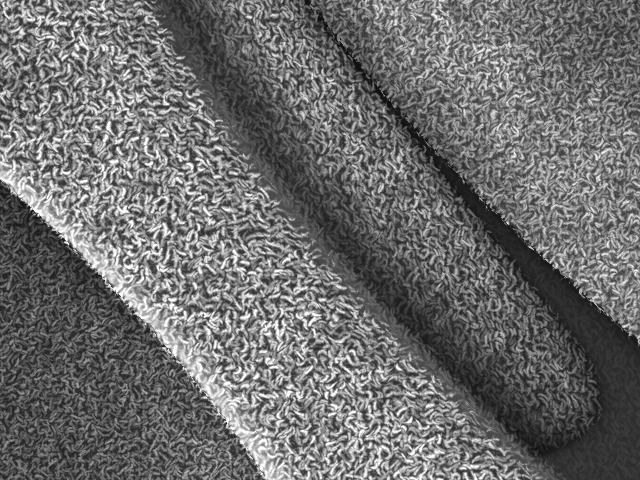
Write a WebGL 2 fragment shader that draws this texture.

```glsl
#version 300 es
precision highp float;
// Draws folded grey plush towels: diagonal folds of curly pile, a bright rim and dark valleys.
uniform vec2 u_resolution;
out vec4 fragColor;

// Tones
const float FRONT_TONE = 0.63;
const float RIM_TONE = 0.92;
const float BAND_TONE = 0.35;
const float VALLEY_TONE = 0.21;
const float RIDGE_TONE = 0.50;
const float RIGHT_TONE = 0.57;
const float FLOOR_TONE = 0.21;
// Pile
const float COARSE_PILE = 54.0;  // tufts per canvas height
const float FINE_PILE = 68.0;
const float TUFT_RADIUS = 0.37;  // in cells
const float TUFT_REACH = 0.33;
const float GAP_LIGHT = 0.36;    // light left between tufts
const float TUFT_LIGHT = 1.58;
const float FRINGE = 0.016;      // raggedness of the towel edges
const float SOFT = 0.005;
const float SLANT = 0.74;        // horizontal offset to distance from a diagonal edge

vec3 hash3(vec2 p) {
    vec3 q = fract(p.xyx * vec3(0.1031, 0.1030, 0.0973));
    q += dot(q, q.yxz + 33.33);
    return fract((q.xxy + q.yzz) * q.zyx);
}

float smoothMax(float a, float b, float k) {
    float h = max(k - abs(a - b), 0.0) / k;
    return max(a, b) + h * h * k * 0.25;
}

// Cellular layer of bent strands; returns the height of the topmost strand.
float strands(vec2 p, float angle, float spread) {
    vec2 cell = floor(p);
    float top = 0.0;
    for (int j = -1; j <= 1; j++)
    for (int i = -1; i <= 1; i++) {
        vec2 id = cell + vec2(i, j);
        vec3 rnd = hash3(id + 71.0);
        vec3 look = hash3(id + 213.0);
        vec2 q = p - id - 0.2 - 0.6 * rnd.xy;
        float turn = angle + (rnd.z - 0.5) * spread;
        vec2 dir = vec2(cos(turn), sin(turn));
        vec2 local = vec2(dot(q, dir), dot(q, vec2(-dir.y, dir.x)));
        local.y += (look.x - 0.5) * 2.2 * (local.x * local.x - 0.06);
        local.x -= clamp(local.x, -TUFT_REACH, TUFT_REACH);
        float body = 1.0 - smoothstep(0.0, TUFT_RADIUS, length(local));
        top = max(top, body * (0.4 + 0.6 * look.y));
    }
    return top;
}

// Two curled layers plus finer fuzz.
float pile(vec2 p, float angle, float spread) {
    vec2 curl = p + 0.22 * sin(p.yx * 1.9 + 1.3 * sin(p * 0.7));
    float tufts = max(strands(curl, angle, spread),
                      0.85 * strands(curl * 1.13 + 37.4, angle + 0.3, spread));
    return mix(tufts, strands(p * 2.1 + 11.0, angle, spread), 0.2);
}

// Uneven clumps of pile from layered sines, around 1.
float clumps(vec2 p) {
    vec2 w = p + 0.03 * sin(p.yx * 31.0 + 2.0);
    float broad = sin(w.x * 23.0 + 3.0 * sin(w.y * 13.0)) * sin(w.y * 19.0 + w.x * 9.0);
    float small = sin(w.x * 83.0 + 2.0 * sin(w.y * 47.0)) * sin(w.y * 91.0 - w.x * 29.0);
    return 1.0 + 0.07 * broad + 0.10 * small;
}

float lit(float tone, float tuft, float contrast) {
    return tone * mix(1.0, GAP_LIGHT + TUFT_LIGHT * tuft, contrast);
}

void main() {
    vec2 p = gl_FragCoord.xy / u_resolution.y;
    p.x *= 1.333333 * u_resolution.y / u_resolution.x;
    float x = p.x, y = p.y, t = 1.0 - p.y;

    // Signed distances from the fold edges, positive to the right
    float rim = (x - (0.556 - 0.65 * y - 0.38 * y * y)) * SLANT;
    float valley = (x - (1.146 - 1.138 * y + 0.322 * y * y)) * SLANT;
    float gap = (x - (0.634 + 0.795 * t)) * SLANT;
    float right = (x - (0.642 + 0.744 * t + 0.311 * t * t)) * SLANT;
    gap = smoothMax(gap, x - 1.255, 0.05);
    gap = smoothMax(gap, (0.05 + 0.5 * (x - 1.13) - y) * 0.9, 0.06);

    // Pile direction and density for each towel
    float density = COARSE_PILE, angle = -0.5, spread = 3.6;
    if (rim < 0.0) { density = FINE_PILE; angle = 2.2; spread = 4.0; }
    else if (valley < 0.0) spread = mix(3.8, 1.5, smoothstep(-0.22, -0.03, valley));
    else if (right > 0.0) { density = FINE_PILE * 0.95; angle = 0.95; spread = 2.6; }
    else { density = COARSE_PILE * 1.12; angle = 1.85; spread = 1.8; }
    float tuft = pile(p * density, angle, spread);
    float ragged = (tuft - 0.4) * FRINGE;
    float mottle = clumps(p);

    // Dark floor, deepest under the right towel
    float floorTone = FLOOR_TONE * (1.0 - 0.5 * exp(-max(-right, 0.0) / 0.03));
    floorTone *= 1.0 - 0.4 * exp(-max(gap, 0.0) / 0.012);
    float shade = lit(floorTone, tuft, 0.25);

    // Middle fold, rising from the valley to its ridge
    float ridge = smoothstep(0.02, 0.16, valley);
    float middle = mix(VALLEY_TONE, RIDGE_TONE, ridge) * mix(0.76, 1.08, smoothstep(0.1, 0.8, y));
    middle *= 1.0 - 0.28 * smoothstep(-0.07, 0.0, gap) - 0.25 * exp(min(gap, 0.0) / 0.01);
    shade = mix(lit(middle * mottle, tuft, mix(0.6, 0.95, ridge)), shade,
                smoothstep(-SOFT, SOFT, gap - ragged));

    // Right towel, dimmer at its upper edge and in the far corner
    float edgeDim = 0.36 * smoothstep(0.3, 0.8, y) * (1.0 - smoothstep(0.0, 0.13, right));
    float corner = 0.34 * (1.0 - smoothstep(0.05, 0.38, length(p - vec2(1.34, 1.0))));
    float rightTone = RIGHT_TONE * (1.0 - edgeDim - corner) * mottle;
    shade = mix(shade, lit(rightTone, tuft, 0.78), smoothstep(-SOFT, SOFT, right + ragged));

    // Front towel: white rim, curly body, hazy band on the far side
    float glow = exp(-pow(max(rim, 0.0) / 0.036, 2.0));
    float body = FRONT_TONE * mottle * (1.0 - 0.14 * smoothstep(-0.16, -0.03, valley));
    vec2 dent = p - vec2(0.03, 0.84);
    body *= 1.0 - 0.22 * exp(-dot(dent, dent) / 0.012);
    float front = lit(mix(body, RIM_TONE, glow * 0.85), tuft, 1.0 - 0.68 * glow);
    float band = lit(BAND_TONE * mix(1.0, 0.75, smoothstep(0.7, 1.0, y)), tuft, 0.3);
    front = mix(front, band, smoothstep(-0.030, -0.002, valley - 1.6 * ragged));
    shade = mix(front, shade, smoothstep(0.004, 0.034, valley - ragged));

    // Lower towel in the shadow of the rim
    float under = mix(0.34, 0.43, smoothstep(0.05, 0.5, x)) * mottle;
    under *= 1.0 - mix(0.1, 0.5, smoothstep(0.1, 0.6, y)) * exp(min(rim, 0.0) / 0.06);
    shade = mix(lit(under, tuft, 0.88), shade, smoothstep(-0.009, 0.006, rim + 0.8 * ragged));

    fragColor = vec4(vec3(clamp(shade, 0.0, 1.0)), 1.0);
}
```
